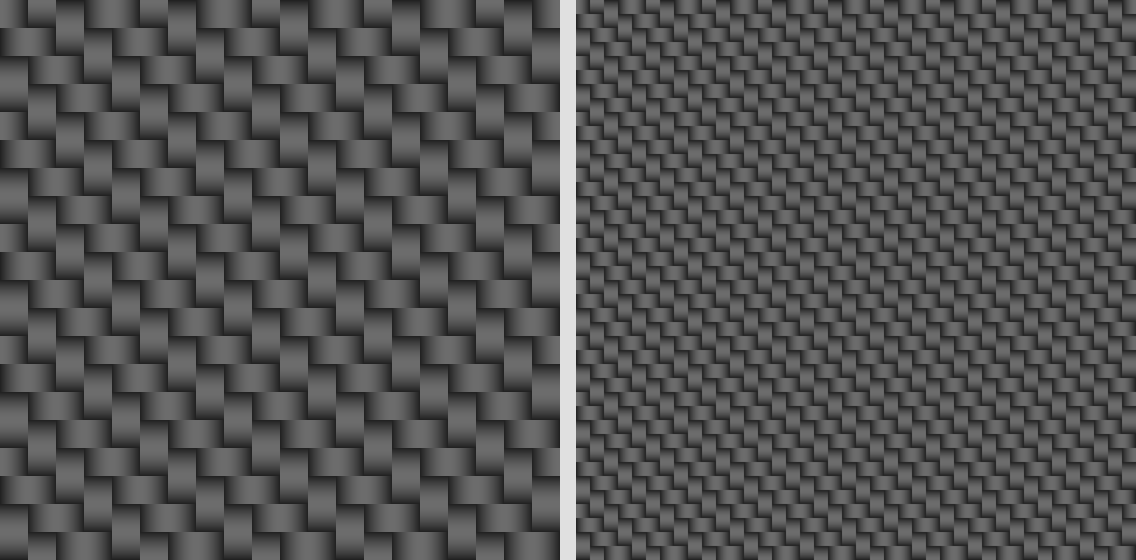
Left: one tile. Right: repeated 2 by 2.
Give the GLSL for this pattern, as a WebGL 2 fragment shader.

```glsl
#version 300 es
precision highp float;

uniform vec2 u_resolution;
out vec4 fragColor;

const float CELLS = 20.0;   // five twill repeats of four cells each way
const int SAMPLES = 4;      // per axis, for smooth edges

// Brightness along a band: dark where it dips under, light at its crown
float bandShade(float along) {
    float crown = pow(max(sin(3.14159 * along), 0.0), 0.95);
    return mix(0.125, 0.425, crown);
}

// 2/2 twill: each band floats over two cells, stepping one cell per row
float twill(vec2 uv) {
    vec2 grid = uv * CELLS;
    vec2 cell = floor(grid);
    vec2 local = grid - cell;
    float phase = mod(cell.x + cell.y + 2.0, 4.0);
    bool weftOnTop = phase < 1.5;
    float along = weftOnTop ? phase + local.x : phase - 2.0 + local.y;
    return bandShade(along * 0.5);
}

void main() {
    // Average a small grid of samples inside the pixel
    float shade = 0.0;
    for (int i = 0; i < SAMPLES; i++) {
        for (int j = 0; j < SAMPLES; j++) {
            vec2 offset = (vec2(i, j) + 0.5) / float(SAMPLES) - 0.5;
            shade += twill((gl_FragCoord.xy + offset) / u_resolution);
        }
    }
    fragColor = vec4(vec3(shade / float(SAMPLES * SAMPLES)), 1.0);
}
```
